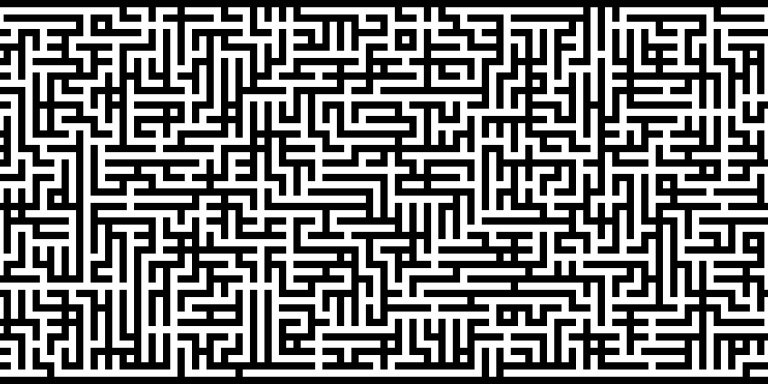
Give the GLSL for this pattern, as a Shadertoy shader.

```glsl
// Black and white maze of winding corridors between a floor and a ceiling wall.

const float ROWS = 26.0;                // corridors from bottom to top
const float BLOCKS = 2.0 * ROWS + 1.0;  // walls and corridors are one block thick
const float PATCH_SIZE = 2.5;           // pillars that tend to share a heading
const float STRAY_SHARE = 0.3;          // pillars that ignore their patch
const vec3 WALL_COLOR = vec3(0.005);
const vec3 PATH_COLOR = vec3(0.995);

float hash(vec2 p, float seed) {
    return fract(sin(dot(p, vec2(127.1, 311.7)) + seed * 74.7) * 43758.5453);
}

// Headings: 0 right, 1 up, 2 left, 3 down
vec2 headingStep(float heading) {
    float angle = heading * 1.570796;
    return floor(vec2(cos(angle), sin(angle)) + 0.5);
}

float turn(float heading, float quarters) {
    return mod(heading + quarters, 4.0);
}

// Heading taken from a ragged patch, or at random for stray pillars
float preferredHeading(vec2 pillar) {
    vec2 wobble = 1.5 * vec2(hash(pillar, 1.0), hash(pillar, 2.0));
    vec2 patchId = floor((pillar + wobble) / PATCH_SIZE);
    bool stray = hash(pillar, 3.0) < STRAY_SHARE;
    return floor(4.0 * (stray ? hash(pillar, 4.0) : hash(patchId, 5.0)));
}

// Every second pillar turns away from walls that already reach it
float wallHeading(vec2 pillar) {
    float heading = preferredHeading(pillar);
    if (mod(pillar.x + pillar.y, 2.0) < 0.5) return heading;
    float spin = hash(pillar, 6.0) < 0.5 ? 1.0 : 3.0;
    for (int i = 0; i < 4; i++) {
        float facing = preferredHeading(pillar + headingStep(heading));
        if (abs(facing - turn(heading, 2.0)) > 0.5) break;
        heading = turn(heading, spin);
    }
    return heading;
}

// True when an inner pillar sends its wall along the heading
bool sendsWall(vec2 pillar, float heading) {
    bool inner = pillar.y > 0.5 && pillar.y < ROWS - 0.5;
    return inner && abs(wallHeading(pillar) - heading) < 0.5;
}

// 1 for a wall block, 0 for a corridor block
float wallBlock(vec2 block) {
    if (block.y < 0.5 || block.y > BLOCKS - 1.5) return 1.0;
    vec2 parity = mod(block, 2.0);
    if (parity.x + parity.y < 0.5) return 1.0;  // pillar
    if (parity.x + parity.y > 1.5) return 0.0;  // corridor cell
    float heading = parity.x > 0.5 ? 0.0 : 1.0;
    vec2 first = floor(block / 2.0);
    vec2 second = first + headingStep(heading);
    bool filled = sendsWall(first, heading) || sendsWall(second, turn(heading, 2.0));
    return filled ? 1.0 : 0.0;
}

// Blend the four nearest blocks across one pixel width
float wallCoverage(vec2 position, float pixel) {
    vec2 base = floor(position - 0.5);
    vec2 blend = clamp((fract(position - 0.5) - 0.5) / pixel + 0.5, 0.0, 1.0);
    float lower = mix(wallBlock(base), wallBlock(base + vec2(1.0, 0.0)), blend.x);
    float upper = mix(wallBlock(base + vec2(0.0, 1.0)), wallBlock(base + 1.0), blend.x);
    return mix(lower, upper, blend.y);
}

void mainImage(out vec4 fragColor, in vec2 fragCoord) {
    float pixel = BLOCKS / iResolution.y;
    vec2 position = fragCoord * pixel - vec2(0.5, 0.0);
    float wall = wallCoverage(position, pixel);
    fragColor = vec4(mix(PATH_COLOR, WALL_COLOR, wall), 1.0);
}
```
